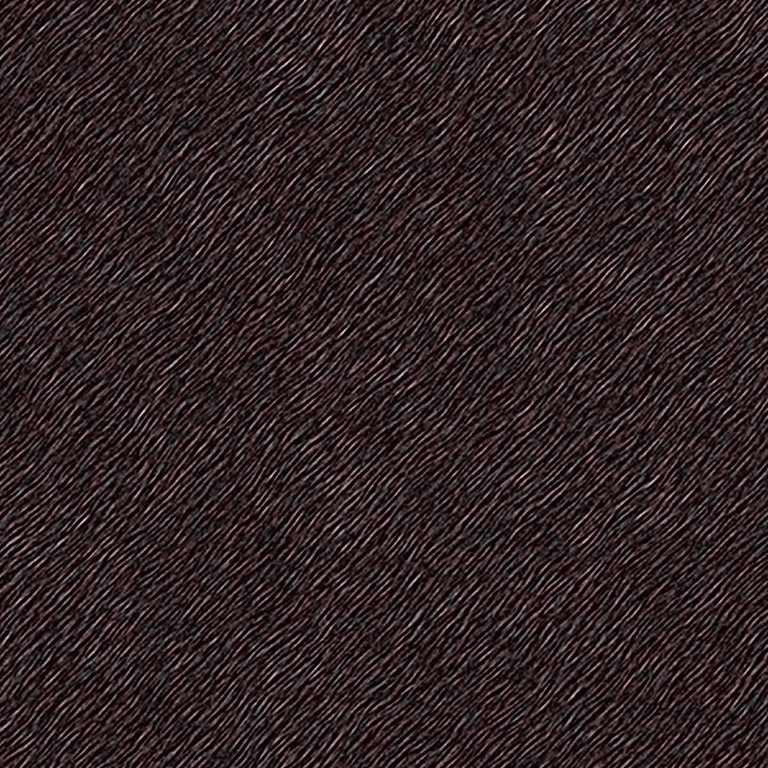
Give the GLSL for this texture, as a Shadertoy shader.

```glsl
// Dark woven cloth covered in fine, slanted, pinkish grey fibres.
// Cellular noise scatters short wave packets in a stretched, rotated grid;
// their sum is clipped to near black and coloured along a warm grey ramp.

#define FIBRE_ANGLE   0.80    // radians above the horizontal
#define FIBRE_LENGTH  0.022   // share of the canvas height
#define FIBRE_SPACING 0.0078
#define FIBRE_TILT    0.35    // spread of the fibre directions
#define GRAIN_SCALE   300.0
#define GRAIN_AMOUNT  0.75
#define BRIGHTNESS    0.20
#define CONTRAST      0.33
#define TINT_AMOUNT   0.035
#define SHADOW_COLOR  vec3(0.055, 0.010, 0.014)
#define FIBRE_COLOR   vec3(0.580, 0.510, 0.530)

const float TAU = 6.2831853;

vec3 hash3(vec2 p) {
    vec3 q = fract(p.xyx * vec3(0.1031, 0.1030, 0.0973));
    q += dot(q, q.yxz + 33.33);
    return fract((q.xxy + q.yzz) * q.zyx);
}

// Smooth value noise from -1 to 1
float valueNoise(vec2 p) {
    vec2 cell = floor(p);
    vec2 f = fract(p);
    f = f * f * (3.0 - 2.0 * f);
    float low  = mix(hash3(cell).x, hash3(cell + vec2(1, 0)).x, f.x);
    float high = mix(hash3(cell + vec2(0, 1)).x, hash3(cell + vec2(1, 1)).x, f.x);
    return 2.0 * mix(low, high, f.y) - 1.0;
}

// Sum of wave packets, two per cell, with a spread close to one
float fibreNoise(vec2 p) {
    vec2 home = floor(p);
    float sum = 0.0;
    for (int y = -1; y <= 1; y++)
    for (int x = -1; x <= 1; x++)
    for (int i = 0; i < 2; i++) {
        vec2 cell = home + vec2(x, y);
        vec2 seed = cell + float(i) * vec2(317.0, 171.0);
        vec3 place = hash3(seed);
        vec2 d = p - cell - place.xy;
        float window = max(1.0 - dot(d, d), 0.0);
        float tilt = FIBRE_TILT * (2.0 * hash3(seed + 59.0).y - 1.0);
        sum += window * window * cos(TAU * (d.y + tilt * d.x + place.z));
    }
    return sum * 1.2;
}

void mainImage(out vec4 fragColor, in vec2 fragCoord) {
    vec2 uv = fragCoord / iResolution.y;

    // Axes along and across the fibres, gently bent by layered sines
    vec2 along = vec2(cos(FIBRE_ANGLE), sin(FIBRE_ANGLE));
    vec2 p = vec2(dot(uv, along), dot(uv, vec2(-along.y, along.x)));
    p.y += 0.0025 * sin(19.0 * p.x + 7.0 * p.y) + 0.0012 * sin(43.0 * p.x - 23.0 * p.y);

    // Fibres, fine grain and faint broad patches
    float fibres = fibreNoise(p / vec2(FIBRE_LENGTH, FIBRE_SPACING) + 200.0);
    float grain = valueNoise(uv * GRAIN_SCALE);
    float patches = valueNoise(uv * 14.0 + 40.0);
    float level = fibres * (1.0 + 0.15 * patches) + GRAIN_AMOUNT * grain;

    // Soft clip keeps the gaps between the fibres near black
    float light = BRIGHTNESS + 0.02 * patches + CONTRAST * level;
    light = 0.5 * (light + sqrt(light * light + 0.003));

    // Colour ramp with threads drifting between rose and cool grey
    vec3 color = mix(SHADOW_COLOR, FIBRE_COLOR, min(light, 1.5));
    float tint = valueNoise(p * vec2(60.0, 130.0) + 90.0);
    color += TINT_AMOUNT * tint * min(0.3 + 2.0 * light, 1.0) * vec3(1.0, -0.4, -0.2);

    fragColor = vec4(clamp(color, 0.0, 1.0), 1.0);
}
```
